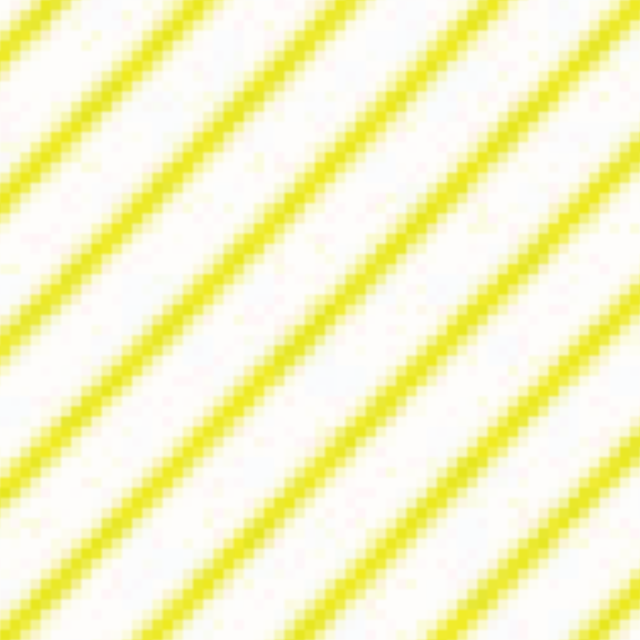
Reproduce this pattern procedurally as a three.js fragment shader.

```glsl
varying vec2 vUv;

float hash(vec2 p) {
  return fract(sin(dot(p, vec2(127.1, 311.7))) * 43758.5453);
}

// Soft coverage of the diagonal stripes, rising to the right
float stripeInk(vec2 uv, float jitter) {
  float along = (uv.x - uv.y + 0.913) / 0.2292;
  float dist = abs(fract(along + 0.5) - 0.5) * 0.2292 + jitter;
  return exp(-dist * dist / (2.0 * 0.0215 * 0.0215));
}

// Near-white ground with faint yellow, pink and blue compression specks
vec3 paperColor(vec2 cell) {
  vec3 paper = vec3(0.996, 0.992, 0.985);
  float clump = hash(floor(cell / 2.0) + 17.0);
  float speck = 0.6 * hash(cell + 5.0) + 0.4 * clump;
  paper = mix(paper, vec3(0.985, 0.988, 0.88), smoothstep(0.68, 0.95, speck));
  paper = mix(paper, vec3(1.0, 0.95, 0.965), smoothstep(0.72, 1.0, hash(cell + 41.0)) * 0.7);
  return mix(paper, vec3(0.97, 0.985, 1.0), smoothstep(0.6, 1.0, hash(floor(cell / 3.0) + 73.0)) * 0.6);
}

vec3 cellColor(vec2 cell) {
  float jitter = (hash(cell) - 0.5) * 0.006;
  float ink = stripeInk((cell + 0.5) / 63.0, jitter);
  // Ink drifts between a greenish and a warm yellow along each stripe
  float warmth = 0.65 * hash(floor(cell / 3.0) + 29.0) + 0.35 * hash(cell + 91.0);
  vec3 yellow = mix(vec3(0.895, 0.9, 0.12), vec3(0.95, 0.925, 0.13), warmth);
  return mix(paperColor(cell), yellow, ink);
}

void main() {
  // Coarse square cells, blended softly at their borders
  vec2 grid = vUv * 63.0 - 0.5;
  vec2 cell = floor(grid);
  vec2 blend = smoothstep(0.28, 0.72, fract(grid));
  vec3 lower = mix(cellColor(cell), cellColor(cell + vec2(1.0, 0.0)), blend.x);
  vec3 upper = mix(cellColor(cell + vec2(0.0, 1.0)), cellColor(cell + 1.0), blend.x);
  gl_FragColor = vec4(mix(lower, upper, blend.y), 1.0);
}
```
